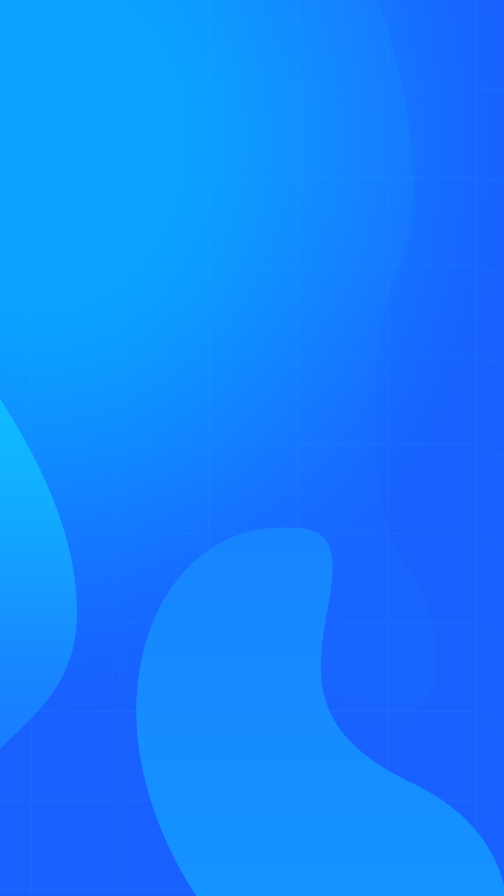
Give the GLSL for this background, as a WebGL 2 fragment shader.

```glsl
#version 300 es
precision highp float;

uniform vec2 u_resolution;
out vec4 fragColor;

#define GLOW_CENTER vec2(0.04, 0.844)
#define GLOW_INNER 0.117
#define GLOW_OUTER 0.573
#define GRID_CELL 0.0994
#define GRID_ORIGIN vec2(0.0345, -0.0013)
#define GRID_HALF_WIDTH 0.0007
#define GRID_ALPHA 0.08
#define FOLD_X 0.531
#define FOLD_SLOPE 0.85
#define CURVE_STEPS 20

const vec3 SKY = vec3(0.04, 0.64, 1.0);
const vec3 ROYAL = vec3(0.095, 0.38, 1.0);
const vec3 GRID_TINT = vec3(0.2, 0.75, 1.0);
const vec3 VEIL_TINT = vec3(0.12, 0.62, 1.0);
const vec3 CYAN = vec3(0.06, 0.73, 1.0);
const vec3 AZURE = vec3(0.1, 0.48, 1.0);
const vec3 BLOB_TOP = vec3(0.09, 0.52, 1.0);
const vec3 BLOB_BASE = vec3(0.08, 0.575, 1.0);

// Path state: sample point, pen position, nearest distance, inside sign
vec2 point, pen;
float nearest, side;

void moveTo(vec2 start) {
    pen = start;
    nearest = 1e3;
    side = 1.0;
}

// Adds one straight edge to distance and even-odd sign
void lineTo(vec2 end) {
    vec2 e = end - pen, w = point - pen;
    nearest = min(nearest, length(w - e * clamp(dot(w, e) / dot(e, e), 0.0, 1.0)));
    if ((pen.y > point.y) != (end.y > point.y) && w.x < e.x * w.y / e.y) side = -side;
    pen = end;
}

void curveTo(vec2 b, vec2 c, vec2 d) {
    vec2 a = pen;
    for (int i = 1; i <= CURVE_STEPS; i++) {
        float t = float(i) / float(CURVE_STEPS), s = 1.0 - t;
        lineTo(s * s * s * a + 3.0 * s * t * (s * b + t * c) + t * t * t * d);
    }
}

float coverage(float pixel) {
    return clamp(0.5 - side * nearest / pixel, 0.0, 1.0);
}

float leftDrop(float pixel) {
    moveTo(vec2(0.0, 0.555));
    curveTo(vec2(0.049, 0.479), vec2(0.086, 0.397), vec2(0.086, 0.316));
    curveTo(vec2(0.086, 0.238), vec2(0.039, 0.203), vec2(0.0, 0.164));
    curveTo(vec2(-0.12, 0.115), vec2(-0.12, 0.609), vec2(0.0, 0.555));
    return coverage(pixel);
}

float lowerBlob(float pixel) {
    moveTo(vec2(0.219, 0.0));
    curveTo(vec2(0.18, 0.06), vec2(0.152, 0.134), vec2(0.152, 0.206));
    curveTo(vec2(0.152, 0.323), vec2(0.219, 0.411), vec2(0.3125, 0.411));
    curveTo(vec2(0.354, 0.413), vec2(0.372, 0.402), vec2(0.371, 0.366));
    curveTo(vec2(0.371, 0.333), vec2(0.358, 0.297), vec2(0.358, 0.255));
    curveTo(vec2(0.358, 0.188), vec2(0.404, 0.154), vec2(0.456, 0.128));
    curveTo(vec2(0.513, 0.102), vec2(0.555, 0.06), vec2(0.565, 0.0));
    curveTo(vec2(0.565, -0.12), vec2(0.219, -0.12), vec2(0.219, 0.0));
    return coverage(pixel);
}

float wavyVeil(float pixel) {
    moveTo(vec2(0.421, 1.0));
    curveTo(vec2(0.443, 0.948), vec2(0.461, 0.863), vec2(0.461, 0.792));
    curveTo(vec2(0.463, 0.688), vec2(0.419, 0.707), vec2(0.419, 0.551));
    curveTo(vec2(0.419, 0.479), vec2(0.424, 0.427), vec2(0.438, 0.398));
    curveTo(vec2(0.453, 0.362), vec2(0.488, 0.329), vec2(0.488, 0.258));
    curveTo(vec2(0.487, 0.214), vec2(0.453, 0.211), vec2(0.43, 0.164));
    curveTo(vec2(-0.39, -0.04), vec2(-0.39, 1.26), vec2(0.421, 1.0));
    return coverage(pixel);
}

// Thin square grid whose rows bend downward past the fold
float grid(vec2 p, float pixel) {
    float depth = (1.0 - p.y) / (1.0 + FOLD_SLOPE * max(p.x - FOLD_X, 0.0));
    vec2 cell = (vec2(p.x, depth) - GRID_ORIGIN) / GRID_CELL;
    vec2 d = abs(fract(cell + 0.5) - 0.5) * GRID_CELL;
    vec2 lines = clamp((GRID_HALF_WIDTH - d) / pixel + 0.5, 0.0, 1.0);
    return max(lines.x, lines.y);
}

void main() {
    // Canvas height is one unit
    float pixel = 1.0 / u_resolution.y;
    point = gl_FragCoord.xy * pixel;
    vec2 p = point;

    // Broad glow from the upper left
    float r = length((p - GLOW_CENTER) * vec2(1.0, 0.86));
    vec3 color = mix(SKY, ROYAL, smoothstep(GLOW_INNER, GLOW_OUTER, r));

    // Faint veil, fading to the left and the bottom
    float veil = mix(0.07, 0.17, smoothstep(0.55, 0.85, p.y));
    veil *= smoothstep(0.15, 0.42, p.x) * smoothstep(0.12, 0.25, p.y);
    color = mix(color, VEIL_TINT, veil * wavyVeil(pixel));

    color = mix(color, GRID_TINT, GRID_ALPHA * grid(p, pixel));

    // Solid shapes with vertical gradients
    color = mix(color, mix(AZURE, CYAN, smoothstep(0.12, 0.58, p.y)), leftDrop(pixel));
    color = mix(color, mix(BLOB_BASE, BLOB_TOP, clamp(p.y / 0.41, 0.0, 1.0)), lowerBlob(pixel));
    fragColor = vec4(color, 1.0);
}
```
